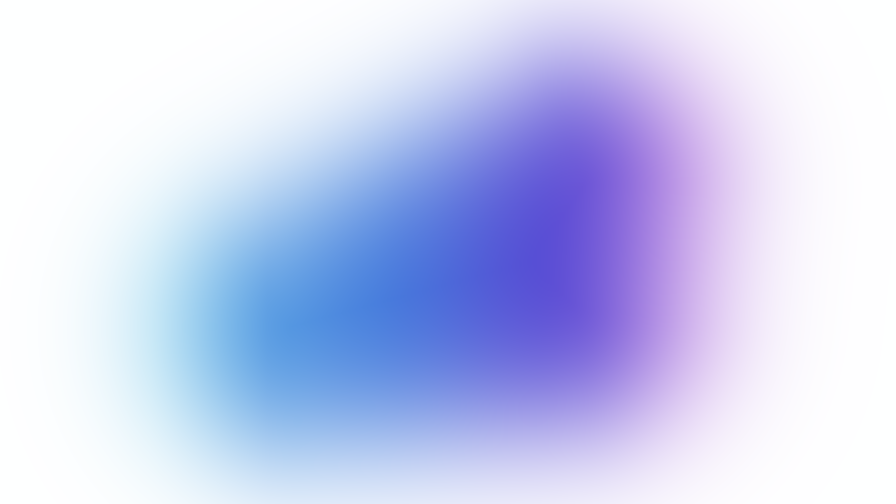
Write a Shadertoy shader that draws this background.

```glsl
// A soft blue-to-violet glow on white.
// The signed distance to a rounded triangle goes through a Gaussian-like
// falloff for coverage; a horizontal colour ramp tints the glow.

const vec3 WHITE  = vec3(0.998, 0.999, 1.0);
const vec3 SKY    = vec3(0.42, 0.76, 0.91);
const vec3 AZURE  = vec3(0.31, 0.59, 0.88);
const vec3 COBALT = vec3(0.26, 0.47, 0.86);
const vec3 INDIGO = vec3(0.34, 0.29, 0.83);
const vec3 ORCHID = vec3(0.64, 0.38, 0.85);

// Distance from p to the segment a-b
float segmentDistance(vec2 p, vec2 a, vec2 b) {
    vec2 ap = p - a, ab = b - a;
    return length(ap - ab * clamp(dot(ap, ab) / dot(ab, ab), 0.0, 1.0));
}

// Positive when p lies left of the directed line a-b
float sideOf(vec2 p, vec2 a, vec2 b) {
    vec2 ab = b - a, ap = p - a;
    return ab.x * ap.y - ab.y * ap.x;
}

// Signed distance to a triangle with counter-clockwise corners
float triangleDistance(vec2 p, vec2 a, vec2 b, vec2 c) {
    float edge = min(segmentDistance(p, a, b),
                 min(segmentDistance(p, b, c), segmentDistance(p, c, a)));
    float inside = min(sideOf(p, a, b), min(sideOf(p, b, c), sideOf(p, c, a)));
    return inside > 0.0 ? -edge : edge;
}

// Coverage of an edge blurred by a Gaussian of width sigma
float blurredEdge(float dist, float sigma) {
    float z = clamp(dist / sigma, -4.0, 4.0);
    return 0.5 - 0.5 * tanh(0.8 * z + 0.036 * z * z * z);
}

// Colour ramp from left to right
vec3 glowColour(float x) {
    vec3 colour = mix(SKY, AZURE, clamp((x - 0.30) / 0.23, 0.0, 1.0));
    colour = mix(colour, COBALT, smoothstep(0.50, 0.82, x));
    colour = mix(colour, INDIGO, smoothstep(0.72, 1.13, x));
    return mix(colour, ORCHID, smoothstep(1.05, 1.45, x));
}

void mainImage(out vec4 fragColor, in vec2 fragCoord) {
    // Canvas units: height 1, centred horizontally on 0.889
    vec2 p = (fragCoord - 0.5 * iResolution.xy) / iResolution.y + vec2(0.889, 0.5);

    // Rounded triangle: left lobe, lower right, upper right
    vec2 leftLobe = vec2(0.579, 0.352);
    vec2 lowerRight = vec2(1.134, 0.398);
    vec2 upperRight = vec2(1.157, 0.630);
    float cornerRadius = 0.231;
    float dist = triangleDistance(p, leftLobe, lowerRight, upperRight) - cornerRadius;

    // Tinted glow over the white ground
    float coverage = blurredEdge(dist, 0.134);
    fragColor = vec4(mix(WHITE, glowColour(p.x), coverage), 1.0);
}
```
